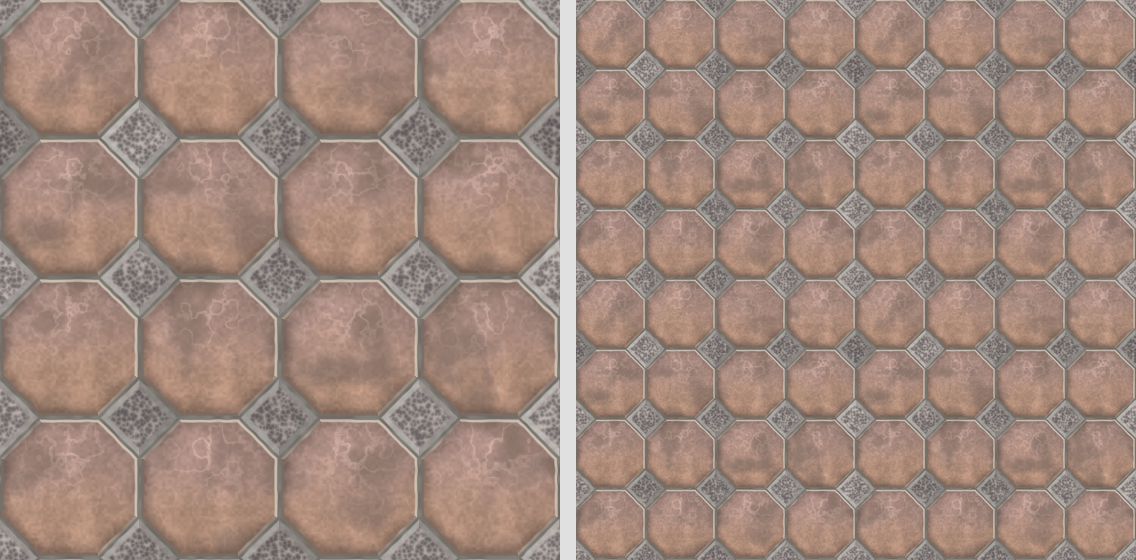
Left: one tile. Right: repeated 2 by 2.
Give the GLSL for this texture, as a Shadertoy shader.

```glsl
// Worn terracotta octagons, four by four, with small granite diamonds at their
// corners. Distances to the octagon edges give joints, rims and bevels; wrapped
// value noise stains the clay and wrapped cellular noise speckles the granite.

float hash(vec2 p) {
    vec3 h = fract(p.xyx * vec3(0.1031, 0.1030, 0.0973));
    h += dot(h, h.yzx + 33.33);
    return fract((h.x + h.y) * h.z);
}

float noise(vec2 p, float period) {
    vec2 i = floor(p), f = fract(p), e = vec2(0.0, 1.0);
    f = f * f * (3.0 - 2.0 * f);
    return mix(mix(hash(mod(i, period)), hash(mod(i + e.yx, period)), f.x),
               mix(hash(mod(i + e, period)), hash(mod(i + e.yy, period)), f.x), f.y);
}

float fbm(vec2 p, float period) {
    float sum = 0.0, amp = 0.533;
    for (int i = 0; i < 4; i++) {
        sum += amp * noise(p, period);
        p = p * 2.0 + 7.0;
        period *= 2.0;
        amp *= 0.5;
    }
    return sum;
}

// Distance to the nearest scattered point
float cellular(vec2 p, float period) {
    vec2 i = floor(p), f = fract(p);
    float nearest = 2.0;
    for (int y = -1; y <= 1; y++)
        for (int x = -1; x <= 1; x++) {
            vec2 o = vec2(x, y), id = mod(i + o, period);
            vec2 jitter = vec2(hash(id + 3.0), hash(id + 91.0));
            nearest = min(nearest, length(o + jitter - f));
        }
    return nearest;
}

vec3 clay(vec2 p, vec2 q) {
    float shared = fbm((q + 0.5) * 5.0, 5.0);      // same in every octagon
    float stain = fbm(p * 3.0 + 5.0, 12.0);        // differs between octagons
    float grain = noise(p * 46.0, 184.0) - 0.5;
    float veins = 1.0 - abs(2.0 * fbm(p * 9.0, 36.0) - 1.0);
    vec3 col = mix(vec3(0.71, 0.565, 0.485), vec3(0.69, 0.565, 0.53),
                   smoothstep(-0.35, 0.3, q.y + 0.5 * (stain - 0.5)));
    col *= 0.97 + 0.34 * (shared - 0.5) + 0.10 * grain;
    col = mix(col, vec3(0.50, 0.42, 0.375), 0.6 * smoothstep(0.48, 0.76, stain));
    // Pale bloom near the top, dark smudge at the upper right
    float bloom = exp(-22.0 * dot(q - vec2(0.03, 0.27), q - vec2(0.03, 0.27)));
    float smudge = exp(-50.0 * dot(q - vec2(0.29, 0.25), q - vec2(0.29, 0.25)));
    col += vec3(0.16, 0.15, 0.14) * smoothstep(0.82, 1.0, veins) * (0.2 + 0.5 * bloom);
    return mix(col, vec3(0.48, 0.41, 0.37), smudge * smoothstep(0.3, 0.65, shared));
}

vec3 granite(vec2 p, float depth, float side) {
    float tone = 0.92 + 0.2 * hash(mod(floor(p + 0.5), 4.0) + 17.0);
    float speck = cellular(p * 30.0, 120.0);
    float mottle = fbm(p * 22.0, 88.0);
    vec3 face = mix(vec3(0.40, 0.38, 0.38), vec3(0.69, 0.65, 0.63),
                    smoothstep(0.1, 0.8, 0.55 * speck + 0.55 * mottle - 0.1));
    vec3 bevel = vec3(0.61, 0.59, 0.575) + 0.07 * side + 0.12 * (mottle - 0.5);
    return tone * mix(bevel, face, smoothstep(0.035, 0.06, depth));
}

void mainImage(out vec4 fragColor, in vec2 fragCoord) {
    vec2 p = fragCoord / iResolution.xy * 4.0 + vec2(0.005, -0.016);
    vec2 q = fract(p) - 0.5, a = abs(q), s = sign(q);
    float aa = 4.0 / iResolution.y;

    // Octagon distance and the outward normal of the nearest edge
    float straight = max(a.x, a.y) - 0.5;
    float corner = (a.x + a.y - 0.715) * 0.7071;
    vec2 n = corner > straight ? s * 0.7071
           : (a.x > a.y ? vec2(s.x, 0.0) : vec2(0.0, s.y));
    float light = dot(n, vec2(0.72));
    float wear = noise(p * 16.0, 64.0) - 0.5;
    float d = max(straight, corner) + 0.008 * wear;

    // Clay face, shaded toward its edge
    vec3 col = clay(p, q);
    col *= 1.0 - smoothstep(-0.12, -0.01, d) * (0.17 - 0.10 * light);

    // Rim: pale at the top and right, dark at the bottom and left
    vec3 rim = mix(vec3(0.47, 0.43, 0.40), vec3(0.84, 0.80, 0.74),
                   smoothstep(-0.6, 0.9, light + 0.5 * wear));
    float band = smoothstep(0.011 + aa, 0.005, abs(d + 0.021));
    col = mix(col, rim, 0.85 * band);

    // Joint, then the diamond inside it
    vec3 joint = vec3(0.47, 0.455, 0.43) + 0.1 * wear;
    col = mix(col, joint, smoothstep(-aa, aa, d + 0.013));
    float inset = corner - 0.007 + 0.006 * wear;
    col = mix(col, granite(p, corner, n.x), smoothstep(-aa, aa, inset));

    fragColor = vec4(clamp(col, 0.0, 1.0), 1.0);
}
```
